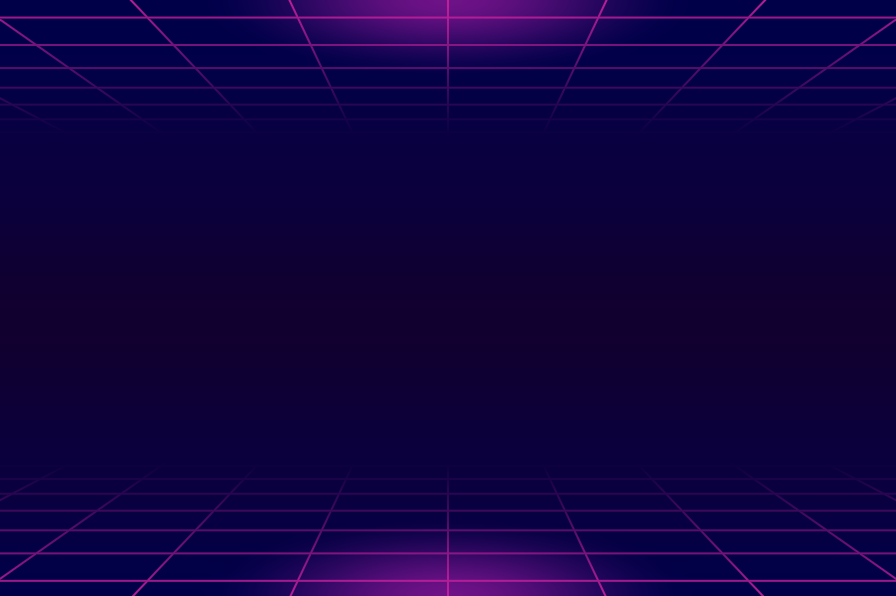
Write a WebGL 1 fragment shader that draws this background.

```glsl
precision highp float;
// Neon perspective grids on the floor and ceiling of a dark violet room.

uniform vec2 u_resolution;

const float HORIZON = 0.5608;      // depth of the vanishing point from an edge
const float COLUMN_GAP = 0.2661;   // spacing of the rails at the edge
const float FIRST_ROW = 1.882;     // inverse distance of the nearest row
const float ROW_STEP = 0.1785;     // inverse distance between rows
const float HALF_WIDTH = 0.0017;

const vec3 CORE = vec3(0.066, 0.0, 0.185);
const vec3 INDIGO = vec3(0.040, 0.0, 0.245);
const vec3 NAVY = vec3(0.0, 0.0, 0.285);
const vec3 GLOW = vec3(0.43, 0.07, 0.53);
const vec3 NEON = vec3(0.80, 0.13, 0.62);

// Antialiased coverage of a line at distance d
float stroke(float d, float halfWidth, float pixel) {
  return clamp((halfWidth - d) / pixel + 0.5, 0.0, 1.0);
}

// Distance to the nearest whole number
float nearest(float v) {
  return abs(v - floor(v + 0.5));
}

// Three-stop vertical gradient, darkest just below the middle
vec3 backdrop(float y) {
  float t = abs(y - 0.46);
  vec3 inner = mix(CORE, INDIGO, smoothstep(0.0, 0.27, t));
  return mix(inner, NAVY, smoothstep(0.24, 0.48, t));
}

// Soft elliptical light centred on the edge
float edgeGlow(float x, float depth) {
  float r = length(vec2(x / 0.42, depth / 0.135));
  return 1.0 - smoothstep(0.0, 1.0, r);
}

// Rows and converging rails; x from the centre, depth from the edge
float grid(float x, float depth, float pixel) {
  float h = max(HORIZON - depth, 0.05);
  float row = (1.0 / h - FIRST_ROW) / ROW_STEP;
  float rowDistance = nearest(row) * h * h * ROW_STEP;

  float slope = COLUMN_GAP / HORIZON;
  float gap = slope * h;
  float column = floor(x / gap + 0.5);
  float tilt = length(vec2(1.0, slope * column));
  float railDistance = nearest(x / gap) * gap / tilt;

  float rows = stroke(rowDistance, HALF_WIDTH, pixel);
  float rails = stroke(railDistance, HALF_WIDTH, pixel);
  return max(rows, rails);
}

void main() {
  float pixel = 1.0 / u_resolution.y;
  vec2 p = gl_FragCoord.xy * pixel;
  float x = p.x - 0.5 * u_resolution.x * pixel;

  // Fold floor and ceiling together; the floor sits slightly lower
  float edge = min(p.y, 1.0 - p.y);
  float depth = min(p.y + 0.004, 1.0 - p.y);

  vec3 color = backdrop(p.y);
  color = mix(color, GLOW, edgeGlow(x, edge));

  // Lines dim with depth
  float fade = pow(clamp(1.0 - depth / 0.23, 0.0, 1.0), 1.15);
  color = mix(color, NEON, grid(x, depth, pixel) * fade * 0.9);

  gl_FragColor = vec4(color, 1.0);
}
```
